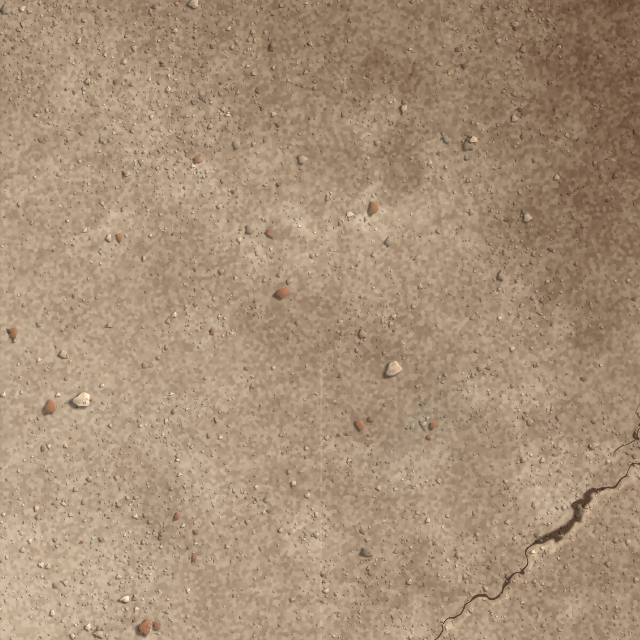
A three.js fragment shader for this texture:

```glsl
varying vec2 vUv;

#define DARK_EARTH vec3(0.46, 0.355, 0.27)
#define PALE_DUST vec3(0.785, 0.70, 0.595)
#define BRICK vec3(0.64, 0.41, 0.29)
#define GREY_SILT vec3(0.60, 0.55, 0.47)
#define CREVICE vec3(0.25, 0.18, 0.13)
#define LIGHT_DIR vec2(0.86, 0.5)
#define MOTTLE 0.85
#define GRAIN 0.42
#define SHADOW 0.42
#define EDGE 0.0012

vec3 hash3(vec2 p) {
  vec3 q = fract(p.xyx * vec3(0.1031, 0.1030, 0.0973));
  q += dot(q, q.yxz + 33.33);
  return fract((q.xxy + q.yzz) * q.zyx);
}

// Smooth cellular noise: random values blended around jittered points
float cellNoise(vec2 p) {
  vec2 id = floor(p), f = p - id;
  float sum = 0.0, total = 0.0;
  for (float j = -1.0; j <= 1.0; j++)
    for (float i = -1.0; i <= 1.0; i++) {
      vec3 h = hash3(id + vec2(i, j));
      vec2 d = vec2(i, j) + h.xy - f;
      float w = exp(-6.0 * dot(d, d));
      sum += w * h.z;
      total += w;
    }
  return sum / total;
}

float layeredNoise(vec2 p) {
  float sum = 0.0, amp = 0.4;
  for (int i = 0; i < 5; i++) {
    sum += amp * cellNoise(p);
    p = mat2(1.68, 1.26, -1.26, 1.68) * p + 17.3;
    amp *= 0.66;
  }
  return sum / 1.03;
}

float blot(vec2 p, vec2 centre, float radius) {
  vec2 d = (p - centre) / radius;
  return exp(-dot(d, d));
}

// Distance to a lumpy, squashed stone outline
float stoneDistance(vec2 d, float radius, vec3 k) {
  float turn = 6.283 * k.y;
  d = mat2(cos(turn), sin(turn), -sin(turn), cos(turn)) * d;
  d.y *= 1.0 + 0.6 * k.z;
  float a = atan(d.y, d.x);
  float lumps = 1.0 + 0.13 * sin(3.0 * a + 9.0 * k.x) + 0.07 * sin(5.0 * a + 20.0 * k.z);
  return length(d) * lumps - radius;
}

// Scatters shaded stones, one candidate per cell
vec3 scatterStones(vec3 col, vec2 p, float cells, float density, float size, float brickShare) {
  vec3 ground = col;
  vec2 q = p * cells, id = floor(q);
  float soft = EDGE * cells;
  for (float j = -1.0; j <= 1.0; j++)
    for (float i = -1.0; i <= 1.0; i++) {
      vec2 cell = id + vec2(i, j);
      vec3 h = hash3(cell + cells * 3.7);
      if (h.z > density) continue;
      vec3 k = hash3(cell + cells * 5.3 + 61.7);
      vec2 d = q - cell - 0.15 - 0.7 * h.xy;
      float radius = size * mix(0.45, 1.0, k.x * k.x);
      float shade = stoneDistance(d + LIGHT_DIR * radius * 0.5, radius, k);
      col *= 1.0 - SHADOW * (1.0 - smoothstep(-soft, soft + 0.3 * radius, shade));
      vec3 stone = ground * mix(0.86, 1.24, k.y);
      stone = mix(stone, BRICK, 0.75 * step(1.0 - brickShare, k.z));
      stone = mix(stone, GREY_SILT * 1.15, 0.6 * step(k.z, 0.15));
      stone *= 1.0 + 0.22 * clamp(dot(d, LIGHT_DIR) / radius, -1.0, 1.0);
      float body = stoneDistance(d, radius, k);
      col = mix(col, stone, 1.0 - smoothstep(-soft, soft, body));
    }
  return col;
}

void main() {
  vec2 p = vUv;
  float mottle = layeredNoise(p * 5.0 + 3.1);
  float patches = layeredNoise(p * 9.0 + 40.0);
  float grain = cellNoise(p * 190.0) - 0.5;

  // Broad light falloff, dust patches and fine grain
  float tone = 0.93 - 0.32 * p.x - 0.3 * p.y * p.y - 0.35 * p.x * p.x * p.y;
  float dust = blot(p, vec2(0.51, 0.69), 0.15);
  tone += MOTTLE * (mottle - 0.5) * mix(0.6, 1.1, p.x) + GRAIN * grain;
  tone += dust * (0.08 + 0.32 * smoothstep(0.46, 0.64, patches));
  tone += 0.12 * smoothstep(0.56, 0.68, patches);
  tone -= 0.16 * smoothstep(0.76, 0.9, cellNoise(p * 11.0 + 8.0)) * smoothstep(0.4, 0.6, mottle);
  vec3 col = mix(DARK_EARTH, PALE_DUST, clamp(tone, -0.15, 1.15));

  // Grey silt and a faint pale seam
  float silt = blot(p, vec2(0.65, 0.33), 0.075) + 0.5 * blot(p, vec2(0.05, 0.2), 0.25);
  col = mix(col, GREY_SILT * (0.75 + 0.5 * tone), 0.6 * silt * smoothstep(0.35, 0.6, patches));
  float seam = 1.0 - smoothstep(0.0006, 0.002, abs(p.x - 0.502));
  col *= 1.0 + 0.07 * seam * (1.0 - smoothstep(0.42, 0.52, p.y));

  // Diagonal crack with a lit lip and a short side branch
  float wobble = 0.06 * (cellNoise(p * 16.0) - 0.5) + 0.022 * (cellNoise(p * 55.0) - 0.5);
  float across = (p.y - 0.95 * (p.x - 0.68) + wobble) * 0.725;
  float width = 0.0055 * smoothstep(0.25, 0.75, cellNoise(p * 13.0 + 5.0)) + 0.0008;
  float crack = 1.0 - smoothstep(width * 0.4, width + EDGE, abs(across));
  float side = abs(p.x - 0.98 + wobble);
  float branch = 1.0 - smoothstep(0.001, 0.004, side);
  branch *= smoothstep(0.28, 0.3, p.y) * (1.0 - smoothstep(0.33, 0.41, p.y));
  col *= 1.0 + 0.14 * (1.0 - smoothstep(0.0, 0.008, abs(across + 0.011)));
  col = mix(col, CREVICE, 0.8 * max(crack, 0.8 * branch));

  // Gravel gathers in corners, along the crack and in loose drifts
  float gravel = 0.2 + 0.8 * smoothstep(0.42, 0.62, patches) * smoothstep(0.0, 0.3, p.x);
  gravel += 1.3 * blot(p, vec2(0.0, 1.0), 0.13) + 0.6 * blot(p, vec2(0.27, 0.77), 0.09);
  gravel += 0.6 * blot(p, vec2(0.15, 0.12), 0.2) + 0.5 * blot(p, vec2(0.2, 0.95), 0.2);
  gravel += 0.6 * exp(-abs(across) * 28.0);
  col = scatterStones(col, p, 150.0, 0.3 * gravel, 0.30, 0.04);
  col = scatterStones(col, p, 74.0, 0.22 * gravel, 0.30, 0.06);
  col = scatterStones(col, p, 34.0, 0.12 * gravel, 0.25, 0.14);
  col = scatterStones(col, p, 10.0, 0.13, 0.135, 0.45);

  gl_FragColor = vec4(col, 1.0);
}
```
